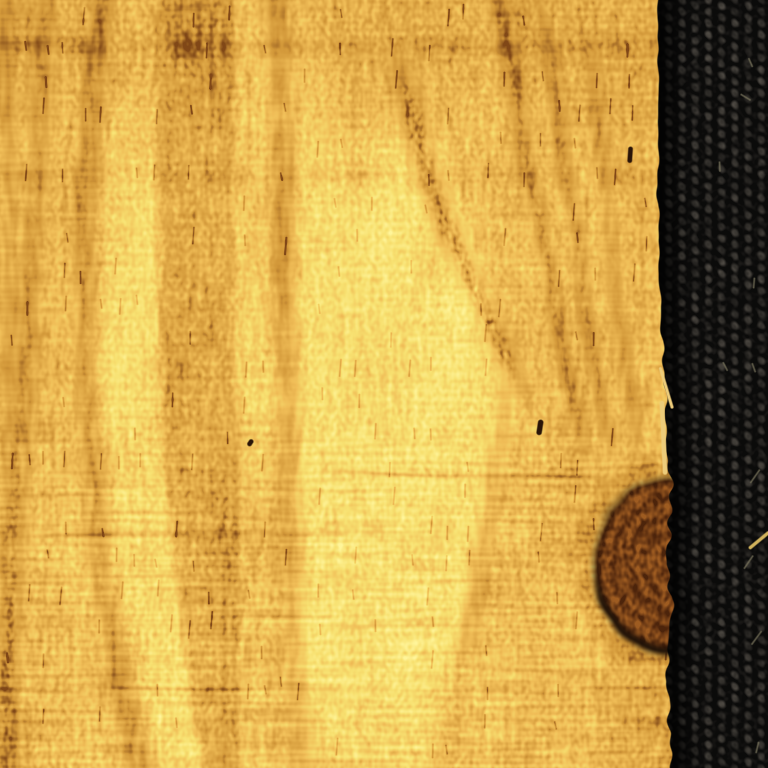
This texture is drawn by a Shadertoy shader. Its source:

```glsl
// Pine board with curving grain and an edge knot, lying on dark woven cloth.

vec2 hash2(vec2 cell) {
  vec3 h = fract(cell.xyx * vec3(0.1031, 0.1030, 0.0973));
  h += dot(h, h.yzx + 33.33);
  return fract((h.xx + h.yz) * h.zy);
}

float slope(vec2 cell, vec2 offset) {
  return dot(hash2(cell) * 2.0 - 1.0, offset);
}

// Gradient noise
float noise(vec2 p) {
  vec2 i = floor(p), f = fract(p), e = vec2(1, 0);
  vec2 u = f * f * (3.0 - 2.0 * f);
  float low = mix(slope(i, f), slope(i + e, f - e), u.x);
  float high = mix(slope(i + e.yx, f - e.yx), slope(i + 1.0, f - 1.0), u.x);
  return 1.4 * mix(low, high, u.y);
}

float bell(float x, float width) { return exp(-x * x / (width * width)); }

float band(float x, float from, float to, float soft) {
  return smoothstep(from - soft, from + soft, x) * (1.0 - smoothstep(to - soft, to + soft, x));
}

float segment(vec2 p, vec2 a, vec2 b, float width, float aa) {
  vec2 ab = b - a;
  float t = clamp(dot(p - a, ab) / dot(ab, ab), 0.0, 1.0);
  return 1.0 - smoothstep(width - aa, width + aa, length(p - a - ab * t));
}

// Short slanted marks, one per chosen grid cell
float scatter(vec2 p, vec2 grid, float chance, vec2 reach, float aa) {
  vec2 cell = floor(p * grid), r = hash2(cell + 17.0);
  vec2 center = (cell + 0.3 + 0.4 * hash2(cell + 5.0)) / grid;
  vec2 tip = reach * vec2(r.y * 2.0 - 1.0, 0.4 + 0.6 * r.y);
  return step(r.x, chance) * segment(p, center - tip, center + tip, 0.0011, aa);
}

vec3 woodRamp(float tone) {
  vec3 c = mix(vec3(0.50, 0.28, 0.09), vec3(0.82, 0.59, 0.22), clamp(tone, 0.0, 1.0));
  c = mix(c, vec3(0.94, 0.74, 0.34), clamp(tone - 1.0, 0.0, 1.0));
  c = mix(c, vec3(0.97, 0.88, 0.44), clamp(tone - 2.0, 0.0, 1.0));
  return c + vec3(0.03, 0.08, 0.16) * clamp(tone - 3.0, 0.0, 1.0);
}

// Broad pale areas and curved growth lines; down runs from the top edge
float grainTone(vec2 p, float down, float grit) {
  float x = p.x + 0.008 * noise(p * vec2(9, 6)) + 0.004 * noise(p * vec2(50, 14));
  float pale = 0.137 - 0.15 * down + 0.197 * down * down;
  float tan1 = 0.211 - 0.06 * down + 0.11 * down * down;
  float tone = 1.95 - 0.35 * (1.0 - smoothstep(0.05, 0.21, down));
  tone += 0.85 * band(x, pale + 0.025, tan1, 0.012) * smoothstep(0.05, 0.35, down);
  tone -= 0.5 * band(x, tan1, 0.303 + 0.01 * down, 0.008);
  tone += 0.4 * band(x, 0.307, 0.35, 0.008);
  float heart = mix(0.53 + 0.28 * down, 0.79 - 0.23 * down, smoothstep(0.42, 0.6, down));
  tone += band(x, 0.385, heart, 0.02) * smoothstep(0.08, 0.3, down)
    * (1.0 - 0.45 * smoothstep(0.82, 0.95, down));

  float lines = 0.75 * bell(x - 0.059 + 0.055 * down, 0.014);
  lines += 0.8 * bell(x - pale, 0.013) + 0.5 * bell(x - 0.01, 0.012);
  lines += 0.7 * bell(x - 0.358 - 0.037 * down, 0.014);
  float diagonal = 0.5 + 0.2 * down + 0.3 * down * down;
  lines += 1.5 * bell(x - diagonal, 0.016) * band(down, 0.1, 0.49, 0.05);
  lines += 0.7 * bell(x - 0.738 + 0.155 * down, 0.013) * band(down, 0.5, 0.84, 0.05);
  for (float k = 0.0; k < 3.0; k++) {
    float center = 0.648 + 0.055 * k + (0.185 - 0.032 * k) * down;
    lines += (1.0 - 0.15 * k) * bell(x - center, 0.011) * band(down, 0.07 * k - 0.05, 0.57, 0.06);
  }
  return tone - lines * (0.95 + 1.6 * grit);
}

vec3 wood(vec2 p, float aa) {
  float down = 1.0 - p.y;
  float grit = noise(p * vec2(180, 130)), fiber = noise(p * vec2(125, 24));
  float saw = noise(p * vec2(10, 170)) * mix(0.4, 0.8, smoothstep(0.45, 0.75, down));
  float tone = grainTone(p, down, grit) + 0.8 * grit + 0.7 * fiber + saw;
  tone += 0.5 * noise(p * vec2(14, 5));

  // Cross-grain stains and cracks
  float y = down + 0.004 * noise(p * vec2(8, 2));
  tone -= 0.45 * bell(y - 0.06, 0.012) + 0.3 * bell(y - 0.23, 0.012);
  tone -= 0.6 * bell(y - 0.695, 0.004) * (1.0 - smoothstep(0.4, 0.6, p.x));
  tone -= 0.5 * bell(y - 0.897, 0.003);
  tone -= 1.1 * bell(y - 0.607 - 0.02 * p.x, 0.003) * band(p.x, 0.43, 0.77, 0.04);
  tone -= 1.3 * scatter(p, vec2(42, 24), 0.22, vec2(0.001, 0.011), aa);

  // Knot with a charred lower rim and warm halo
  vec2 q = (p - vec2(0.872, 0.265)) / vec2(0.099, 0.115);
  float r = length(q) + 0.05 * noise(p * 35.0);
  tone -= 0.7 * bell(r - 1.12, 0.16) + 0.6 * smoothstep(0.77, 0.81, p.x) * smoothstep(0.86, 0.93, down);
  float rings = 0.5 + 0.25 * sin(r * 32.0) + 0.8 * grit + 0.5 * fiber;
  vec3 core = mix(vec3(0.30, 0.14, 0.045), vec3(0.62, 0.36, 0.13), clamp(rings, 0.0, 1.0));
  vec3 color = mix(core, woodRamp(tone), smoothstep(0.93, 1.0, r));
  float rim = bell(r - 0.97, 0.065) * mix(0.4, 0.92, smoothstep(0.1, -0.5, q.y) );
  color = mix(color, vec3(0.10, 0.05, 0.02), rim);

  // Small pits
  float pits = segment(p, vec2(0.820, 0.791), vec2(0.821, 0.806), 0.003, aa);
  pits += segment(p, vec2(0.702, 0.437), vec2(0.704, 0.450), 0.0035, aa);
  pits += segment(p, vec2(0.325, 0.422), vec2(0.327, 0.425), 0.003, aa);
  return mix(color, vec3(0.16, 0.08, 0.03), pits);
}

vec3 cloth(vec2 p, float gap, float aa) {
  vec2 g = p * vec2(58, 66);
  g.y += 0.5 * mod(floor(g.x), 2.0);
  vec2 f = fract(g) - 0.5;
  float bead = 1.0 - smoothstep(0.15, 0.5, length(f * vec2(1.25, 0.95) + vec2(0.25 * f.y, 0)));
  float sheen = bead * (0.55 + 0.7 * hash2(floor(g)).x) + 0.5 * noise(p * 150.0);
  vec3 color = vec3(0.045, 0.043, 0.04) + vec3(0.17, 0.16, 0.145) * max(sheen, 0.0);
  color *= mix(0.25, 1.0, smoothstep(0.0, 0.045, gap));
  float lint = scatter(p, vec2(24, 20), 0.13, vec2(0.006, 0.008), aa);
  color = mix(color, vec3(0.50, 0.48, 0.38), 0.7 * lint);
  float chip = segment(p, vec2(0.977, 0.287), vec2(1.0, 0.306), 0.0022, aa);
  return mix(color, vec3(0.82, 0.70, 0.36), chip);
}

void mainImage(out vec4 fragColor, in vec2 fragCoord) {
  vec2 p = fragCoord / iResolution.xy;
  float aa = 1.0 / iResolution.y;
  float rough = mix(0.010, 0.003, smoothstep(0.4, 0.65, p.y));
  float edge = mix(0.871, 0.857, smoothstep(0.3, 0.75, p.y)) + rough * noise(vec2(3.3, p.y * 45.0));
  float gap = p.x - edge;
  vec3 color = mix(wood(p, aa), cloth(p, gap, aa), smoothstep(-aa, aa, gap));

  // Pale splinters torn from the board edge
  float torn = segment(p, vec2(0.860, 0.520), vec2(0.875, 0.470), 0.002, aa);
  torn = max(torn, segment(p, vec2(0.862, 0.475), vec2(0.866, 0.385), 0.003, aa));
  fragColor = vec4(clamp(mix(color, vec3(0.93, 0.80, 0.48), torn), 0.0, 1.0), 1.0);
}
```
